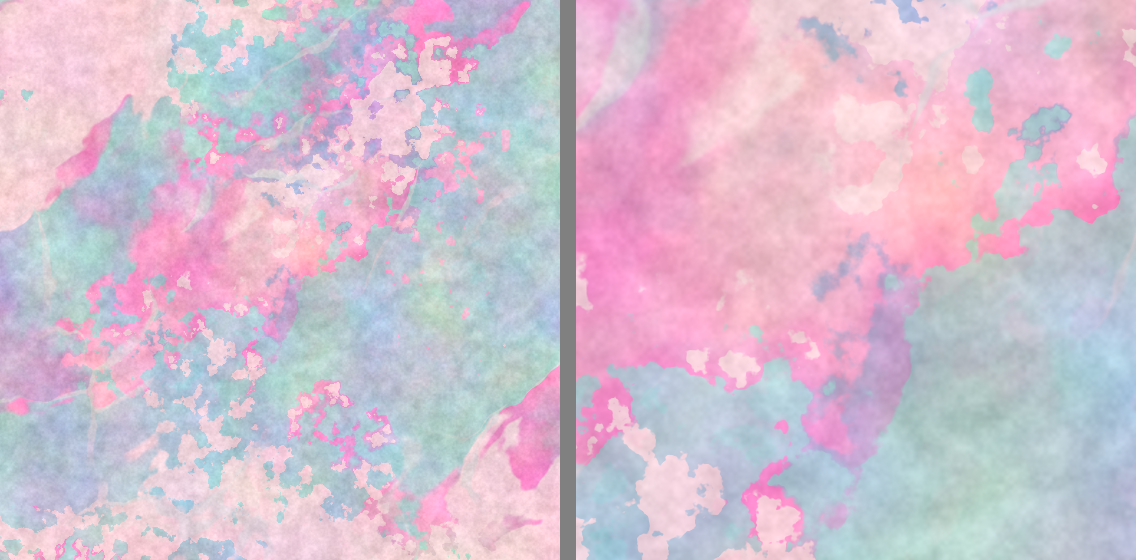
Left, the full canvas; right, a detail of the centre.
A three.js fragment shader for this texture:

```glsl
// Pastel abstract painting: soft aqua, periwinkle and orchid washes under torn
// pink, aqua and pale patches. Warped noise plus skewed cells shape the patches,
// fine grit frays their edges, and paper grain covers everything.

#define PATCH_SCALE 3.3    // patches across the canvas
#define STROKE_ANGLE 0.80  // direction of the brush work, radians
#define STROKE_STRETCH 1.5 // elongation along that direction
#define WARP 1.1           // how far noise bends the patches
#define CELL_WEIGHT 0.24   // influence of angular cells on the patches
#define RAGGED 0.75        // fraying of patch edges
#define PINK_CUT 0.525     // higher cuts leave less of the colour
#define PALE_CUT 0.605
#define AQUA_CUT 0.635
#define MOTTLE 0.22        // cloudy colour variation
#define GRAIN 0.075        // paper grain

varying vec2 vUv;

const vec3 AQUA = vec3(0.68, 0.82, 0.83);
const vec3 TEAL = vec3(0.54, 0.75, 0.77);
const vec3 PERIWINKLE = vec3(0.68, 0.69, 0.81);
const vec3 ORCHID = vec3(0.82, 0.66, 0.81);
const vec3 PINK = vec3(0.97, 0.72, 0.82);
const vec3 HOT_PINK = vec3(0.98, 0.55, 0.79);
const vec3 PALE = vec3(0.96, 0.83, 0.855);

float hash(vec2 p) {
  vec3 q = fract(p.xyx * 0.1031);
  q += dot(q, q.yzx + 33.33);
  return fract((q.x + q.y) * q.z);
}

float noise(vec2 p) {
  vec2 i = floor(p), f = fract(p);
  f = f * f * (3.0 - 2.0 * f);
  return mix(mix(hash(i), hash(i + vec2(1.0, 0.0)), f.x),
             mix(hash(i + vec2(0.0, 1.0)), hash(i + 1.0), f.x), f.y);
}

float fbm(vec2 p) {
  float sum = 0.0, amp = 0.516;
  for (int i = 0; i < 5; i++) {
    sum += amp * noise(p);
    p = mat2(1.6, 1.2, -1.2, 1.6) * p + 17.3;
    amp *= 0.5;
  }
  return sum;
}

// Smoothly joined cells: two random values per cell, and distance to the border
vec3 cells(vec2 p) {
  vec2 home = floor(p), value = vec2(0.0);
  float total = 0.0, nearest = 9.0, second = 9.0;
  for (int y = -1; y <= 1; y++) {
    for (int x = -1; x <= 1; x++) {
      vec2 id = home + vec2(float(x), float(y));
      float d = length(id + vec2(hash(id + 3.7), hash(id + 51.2)) - p);
      float w = exp(-60.0 * d);
      value += w * vec2(hash(id + 11.9), hash(id + 73.4));
      total += w;
      second = min(second, max(nearest, d));
      nearest = min(nearest, d);
    }
  }
  return vec3(value / total, second - nearest);
}

// Coverage of one layer of patches
float patches(vec2 p, float cell, float grit, float cut, float softness) {
  float field = fbm(p) + CELL_WEIGHT * (cell - 0.5) + grit;
  return smoothstep(cut - softness, cut + softness, field);
}

void main() {
  // Stroke space: rotated, stretched and warped
  float c = cos(STROKE_ANGLE), s = sin(STROKE_ANGLE);
  vec2 p = mat2(c, -s, s, c) * vUv * PATCH_SCALE;
  p.x /= STROKE_STRETCH;
  p += 20.0;
  p += WARP * (vec2(fbm(p * 1.3 + 5.1), fbm(p * 1.3 + 31.7)) - 0.5);

  vec3 cell = cells(p * 1.25);
  float fray = smoothstep(0.25, 0.7, noise(vUv * 5.0 + 8.0));
  float grit = RAGGED * (fbm(vUv * 42.0) - 0.5) * fray;
  float dryness = fbm(vUv * 14.0 + 60.0);

  // Soft washes
  float cool = fbm(p * 0.9 + 41.0) + 0.18 * (cell.y - 0.5);
  vec3 color = mix(AQUA, PERIWINKLE, smoothstep(0.46, 0.6, cool));
  color = mix(color, TEAL, 0.8 * patches(p * 1.2 + 27.0, cell.x, grit * 0.5, 0.63, 0.05));
  color = mix(color, ORCHID, 0.85 * patches(p + 63.0, cell.y, grit, 0.6, 0.07));

  // Pink patches, glowing toward hot pink
  float heat = smoothstep(0.42, 0.64, fbm(p * 1.1 + 77.0) + 0.15 * (cell.x - 0.5));
  float pink = patches(p + 12.0, cell.x, grit, PINK_CUT, 0.022);
  color = mix(color, mix(PINK, HOT_PINK, heat), pink * mix(0.75, 1.0, smoothstep(0.35, 0.55, dryness)));

  // Torn aqua and pale patches on top
  float aqua = patches(p + 36.0, cell.y, -grit, AQUA_CUT, 0.014);
  color = mix(color, AQUA, 0.85 * aqua);
  float pale = patches(p * 1.15 + 90.0, 1.0 - cell.y, grit * 1.2, PALE_CUT, 0.014);
  color = mix(color, PALE, 0.92 * pale);

  // Pale veins along some of the cell borders
  float vein = 1.0 - smoothstep(0.012, 0.045, cell.z + 0.2 * (dryness - 0.5));
  vein *= smoothstep(0.5, 0.62, fbm(p * 1.4 + 54.0));
  color = mix(color, mix(PALE, AQUA, 0.35), 0.7 * vein);

  // Cloudy mottling and paper grain
  vec3 cloud = vec3(fbm(vUv * 9.0 + 3.0), fbm(vUv * 9.0 + 46.0), fbm(vUv * 9.0 + 85.0));
  color += MOTTLE * (cloud - 0.5) * (1.0 - 0.6 * pale);
  float paper = 0.6 * noise(vUv * 210.0) + 0.4 * noise(vUv * 390.0 + 9.0);
  color += GRAIN * (paper - 0.5) + 0.16 * (fbm(vUv * 55.0 + 22.0) - 0.5);
  gl_FragColor = vec4(clamp(color, 0.0, 1.0), 1.0);
}
```
